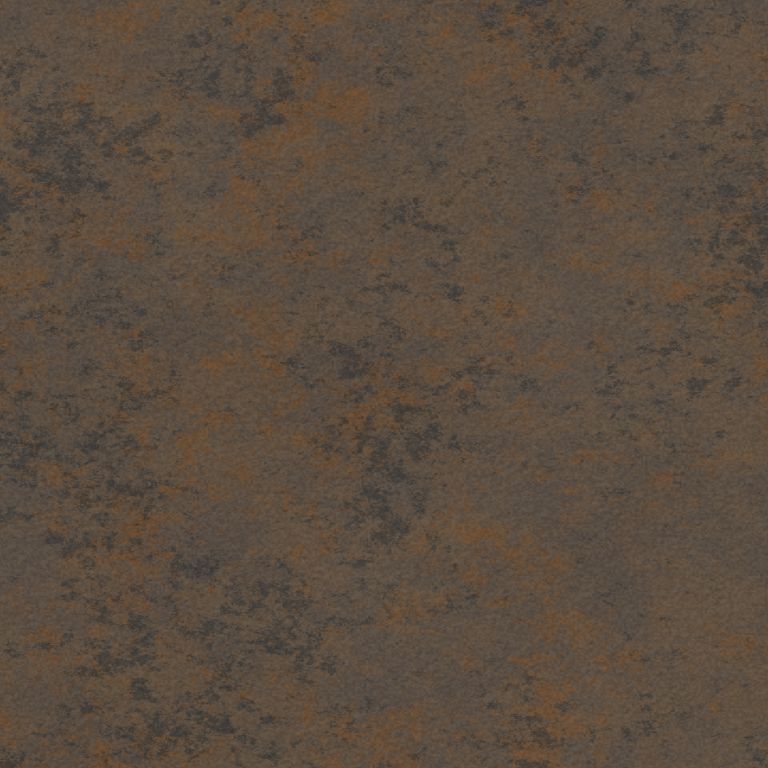
This texture is drawn by a WebGL 1 fragment shader. Its source:

```glsl
precision highp float;
// Weathered rusty brown plaster with faint grey clouds, orange stains and dark speckled wear.

uniform vec2 u_resolution;

const vec3 WARM_BROWN = vec3(0.380, 0.319, 0.259);
const vec3 GREY_BROWN = vec3(0.347, 0.304, 0.267);
const vec3 RUST       = vec3(0.465, 0.305, 0.170);
const vec3 SLATE      = vec3(0.195, 0.208, 0.217);

float hash(vec2 cell) {
  vec3 p = fract(vec3(cell.xyx) * 0.1031);
  p += dot(p, p.yzx + 33.33);
  return fract((p.x + p.y) * p.z);
}

// Smooth value noise, 0 to 1
float noise(vec2 p) {
  vec2 cell = floor(p);
  vec2 f = fract(p);
  f = f * f * (3.0 - 2.0 * f);
  float low = mix(hash(cell), hash(cell + vec2(1.0, 0.0)), f.x);
  float high = mix(hash(cell + vec2(0.0, 1.0)), hash(cell + vec2(1.0, 1.0)), f.x);
  return mix(low, high, f.y);
}

// Layered noise, normalised to 0..1; a higher gain gives rougher detail
float fbm(vec2 p, float gain) {
  float sum = 0.0;
  float total = 0.0;
  float weight = 1.0;
  for (int i = 0; i < 5; i++) {
    sum += weight * noise(p);
    total += weight;
    weight *= gain;
    p = mat2(1.94, 0.48, -0.48, 1.94) * p + vec2(17.3, 9.1);
  }
  return sum / total;
}

// Ragged patches: loose regions broken up by fine detail
float patches(vec2 uv, float regionScale, vec2 detailScale, vec2 seed, float from, float to) {
  float region = fbm(uv * regionScale + seed, 0.75);
  float detail = fbm(uv * detailScale + seed.yx, 0.88);
  return smoothstep(from, to, mix(region, detail, 0.62));
}

// Difference of heights along the light direction
float relief(vec2 uv, vec2 scale, vec2 lightStep) {
  return noise((uv + lightStep) * scale) - noise((uv - lightStep) * scale);
}

void main() {
  vec2 uv = gl_FragCoord.xy / min(u_resolution.x, u_resolution.y) + 3.0;

  // Mottled ground
  float clouds = fbm(uv * vec2(10.0, 14.0) + vec2(41.0, 7.0), 0.9);
  vec3 color = mix(WARM_BROWN, GREY_BROWN, smoothstep(0.36, 0.64, clouds));

  // Orange stains, then dark wear gathered in loose clusters
  float rust = patches(uv, 7.0, vec2(28.0, 42.0), vec2(11.0, 63.0), 0.49, 0.70);
  float wear = patches(uv, 6.0, vec2(44.0, 64.0), vec2(87.0, 29.0), 0.515, 0.65);
  color = mix(color, RUST, 0.62 * rust);
  color = mix(color, SLATE, 0.58 * wear);

  // Faint broad shading, shallow relief and fine grain
  float shade = 0.03 * (fbm(uv * 4.0 + vec2(5.0, 71.0), 0.6) - 0.5);
  float bumps = 0.022 * relief(uv, vec2(150.0, 210.0), vec2(-0.0012, 0.0016));
  float grain = 0.055 * (noise(uv * vec2(360.0, 430.0)) - 0.5);
  color += (shade + bumps + grain) * vec3(1.05, 1.0, 0.9);

  gl_FragColor = vec4(clamp(color, 0.0, 1.0), 1.0);
}
```
